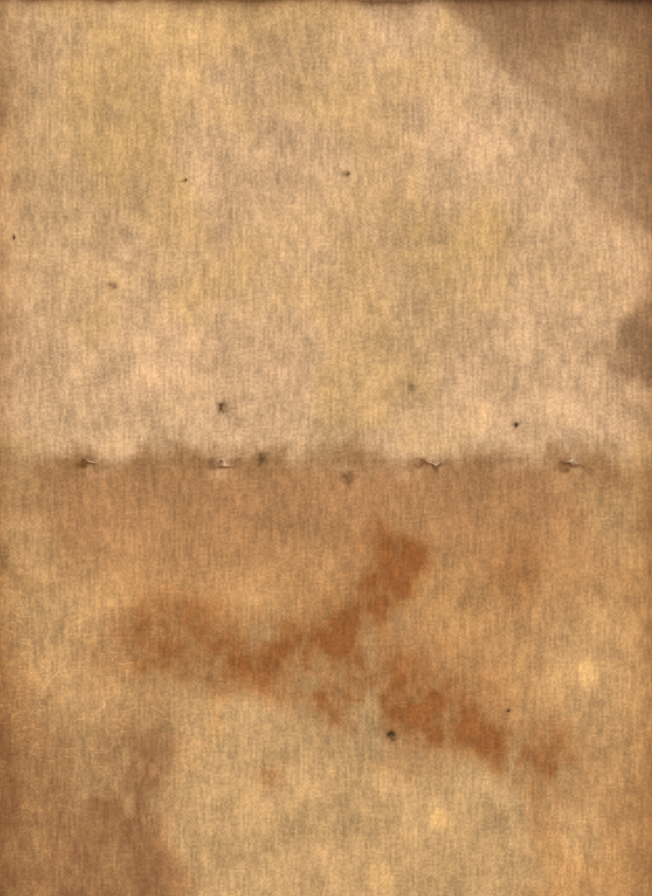
Give the GLSL for this texture, as a Shadertoy shader.

```glsl
// Aged, water-stained paper with a horizontal fold, rust stains and a woven grain.

// Lengths are in canvas heights, origin at the lower left.
const vec3 PAPER = vec3(0.845, 0.68, 0.51);
const vec3 YELLOWED = vec3(0.79, 0.63, 0.42);
const vec3 FOLD_TAN = vec3(0.69, 0.50, 0.33);
const vec3 LOWER_TAN = vec3(0.765, 0.565, 0.36);
const vec3 RUST = vec3(0.54, 0.32, 0.16);
const vec3 UMBER = vec3(0.56, 0.39, 0.25);
const vec3 DAMP = vec3(0.59, 0.44, 0.31);
const vec3 PALE = vec3(0.80, 0.64, 0.44);
const vec3 SPECK = vec3(0.27, 0.18, 0.10);
const float FOLD_Y = 0.486;
const float WARP = 0.10;
const float GRAIN = 0.13;
const float MOTTLING = 0.26;

// Small marks: xy centre, z radius, w strength.
const int MARKS = 12;
const vec4 DARK_MARKS[MARKS] = vec4[MARKS](
    vec4(0.248, 0.546, 0.006, 0.7), vec4(0.386, 0.805, 0.003, 0.8),
    vec4(0.206, 0.798, 0.002, 0.8), vec4(0.126, 0.681, 0.005, 0.4),
    vec4(0.015, 0.734, 0.003, 0.8), vec4(0.577, 0.525, 0.003, 0.8),
    vec4(0.291, 0.489, 0.008, 0.6), vec4(0.389, 0.468, 0.007, 0.55),
    vec4(0.459, 0.567, 0.005, 0.4), vec4(0.568, 0.208, 0.002, 0.8),
    vec4(0.436, 0.179, 0.005, 0.9), vec4(0.302, 0.134, 0.013, 0.4));
const vec3 LIGHT_SPOTS[3] = vec3[3](
    vec3(0.488, 0.084, 0.012), vec3(0.426, 0.023, 0.017), vec3(0.660, 0.245, 0.013));
const vec4 HOLE_X = vec4(0.098, 0.247, 0.481, 0.636);

float hash(vec2 p) {
    return fract(sin(dot(p, vec2(12.9898, 78.233))) * 43758.5453);
}

float noise(vec2 p) {
    vec2 i = floor(p), f = fract(p);
    f = f * f * (3.0 - 2.0 * f);
    return mix(mix(hash(i), hash(i + vec2(1, 0)), f.x),
               mix(hash(i + vec2(0, 1)), hash(i + vec2(1, 1)), f.x), f.y);
}

float fbm(vec2 p) {
    float sum = 0.0, amp = 0.52;
    for (int i = 0; i < 5; i++, amp *= 0.5) {
        sum += amp * noise(p);
        p = mat2(1.6, 1.2, -1.2, 1.6) * p + 3.7;
    }
    return sum;
}

float segment(vec2 p, vec2 a, vec2 b) {
    vec2 d = b - a;
    return length(p - a - d * clamp(dot(p - a, d) / dot(d, d), 0.0, 1.0));
}

// Soft elliptical patch, 1 at the centre.
float blot(vec2 p, vec2 centre, vec2 radius) {
    vec2 d = (p - centre) / radius;
    return exp(-dot(d, d));
}

void mainImage(out vec4 fragColor, in vec2 fragCoord) {
    vec2 p = fragCoord / iResolution.y;
    float cloud = fbm(p * 7.0 + 4.0);
    float mottle = fbm(p * 24.0 + 9.0) - 0.5;
    float ragged = fbm(p * vec2(70.0, 50.0) + 21.0) - 0.5;
    vec2 q = p + WARP * (vec2(fbm(p * 11.0), fbm(p * 11.0 + 31.0)) - 0.5);

    // Upper sheet: yellowed clouds and a pale streak
    float yellow = smoothstep(0.4, 0.7, cloud + 0.4 * mottle) * 0.75 + 0.45 * blot(q, vec2(0.05, 0.84), vec2(0.12, 0.15));
    yellow += 0.4 * blot(q, vec2(0.45, 0.74), vec2(0.14, 0.05));
    vec3 col = mix(PAPER, YELLOWED, min(yellow, 1.0));
    col = mix(col, PAPER, 0.6 * blot(q, vec2(0.585, 0.73), vec2(0.025, 0.13)));

    // Damp stains at the right
    float corner = dot(q - vec2(0.51, 1.0), vec2(0.81, 0.586)) + 0.03 * ragged;
    float damp = smoothstep(-0.012, 0.022, corner) * (0.66 + 1.2 * (cloud - 0.5) + mottle);
    damp -= 0.3 * blot(q, vec2(0.66, 0.93), vec2(0.06, 0.03));
    float bay = length(q - vec2(0.715, 0.61)) + 0.03 * ragged;
    damp = max(damp, 0.6 * smoothstep(0.065, 0.035, bay));
    col = mix(col, DAMP, clamp(damp, 0.0, 1.0));

    // Lower sheet, darkest under the fold
    float below = smoothstep(0.022, -0.02, p.y - FOLD_Y + 0.05 * mottle + 0.03 * ragged);
    vec3 lower = mix(LOWER_TAN, FOLD_TAN, smoothstep(0.33, 0.46, q.y) * (0.85 + mottle));
    lower = mix(lower, PALE, 0.6 * smoothstep(0.45, 0.7, cloud));
    lower = mix(lower, PALE, 0.65 * blot(q, vec2(0.04, 0.31), vec2(0.1, 0.07)));
    lower = mix(lower, PALE, 0.6 * blot(q, vec2(0.67, 0.23), vec2(0.09, 0.12)));

    // Pale pool and the umber corner beside it
    float pool = length((q - vec2(0.39, 0.06)) / vec2(0.21, 0.175)) + 0.2 * ragged;
    lower = mix(lower, PALE, 0.85 * smoothstep(1.1, 0.9, pool));
    float umber = smoothstep(0.22, 0.16, q.x + 0.05 * ragged) * smoothstep(0.25, 0.13, q.y);
    lower = mix(lower, UMBER, umber * clamp(0.62 + 1.5 * mottle + 1.3 * ragged, 0.0, 1.0));

    // Rust tide running down to the right
    float tide = min(segment(q, vec2(0.18, 0.285), vec2(0.40, 0.265)), segment(q, vec2(0.40, 0.265), vec2(0.49, 0.20)));
    tide = min(tide, segment(q, vec2(0.49, 0.20), vec2(0.61, 0.145)) * 1.4);
    tide = min(tide, segment(q, vec2(0.40, 0.27), vec2(0.435, 0.39)) * 1.6);
    float rust = smoothstep(0.09, 0.0, tide) * (0.62 + 1.8 * mottle + 1.2 * ragged);
    rust += 0.35 * blot(q, vec2(0.58, 0.37), vec2(0.03, 0.04));
    col = mix(col, mix(lower, RUST, clamp(rust, 0.0, 0.85)), below);

    // Fold shadow and torn stitch holes
    col *= 1.0 - 0.1 * exp(-abs(p.y - FOLD_Y) * 90.0) * (0.9 + 2.0 * ragged);
    vec2 tear = 0.012 * (vec2(noise(p * 150.0), noise(p * 150.0 + 8.0)) - 0.5);
    for (int i = 0; i < 4; i++) {
        vec2 d = p - vec2(HOLE_X[i], FOLD_Y - 0.004) + tear;
        col = mix(col, RUST * 0.7, 0.7 * blot(d, vec2(0), vec2(0.016, 0.005)));
        col = mix(col, vec3(0.92, 0.79, 0.65), 0.7 * blot(d, vec2(0.004, 0.003), vec2(0.006, 0.002)));
    }

    // Spots and ragged specks
    for (int i = 0; i < 3; i++) {
        float d = length(p + 0.2 * (q - p) - LIGHT_SPOTS[i].xy) - LIGHT_SPOTS[i].z;
        col = mix(col, vec3(0.88, 0.69, 0.45), 0.75 * smoothstep(0.005, -0.005, d));
    }
    for (int i = 0; i < MARKS; i++) {
        vec4 m = DARK_MARKS[i];
        float ink = blot(p + tear * 0.4, m.xy, vec2(m.z)) * (0.6 + 0.8 * noise(p * 300.0));
        col = mix(col, m.z > 0.01 ? RUST : SPECK, min(m.w * ink, 1.0));
    }

    // Creases, woven grain and mottling
    float crease = abs(fbm(p * vec2(14.0, 30.0) + 50.0) - 0.5);
    float creased = 0.02 + 0.05 * blot(p, vec2(0.05, 0.22), vec2(0.16, 0.13));
    col += creased * smoothstep(0.02, 0.0, crease) * vec3(1.0, 0.85, 0.6);
    float weave = noise(p * vec2(360.0, 70.0)) + 0.4 * noise(p * vec2(70.0, 330.0)) + noise(p * 430.0) - 1.2;
    col *= 1.0 + GRAIN * weave + MOTTLING * (mottle + 0.6 * ragged);

    // Browned margins
    float side = max(min(p.x, iResolution.x / iResolution.y - p.x) + 0.02 * mottle, 0.0);
    float top = max(1.0 - p.y + 0.012 * mottle, 0.0);
    col *= 1.0 - vec3(0.14, 0.19, 0.24) * exp(-side * 55.0);
    col *= 1.0 - vec3(0.38, 0.45, 0.50) * exp(-top * 170.0);
    fragColor = vec4(clamp(col, 0.0, 1.0), 1.0);
}
```
